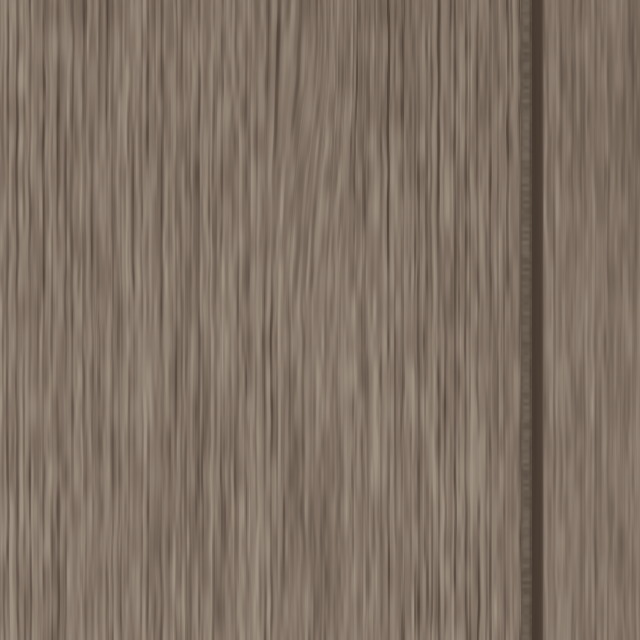
Write a three.js fragment shader that draws this texture.

```glsl
varying vec2 vUv;

const vec3 UMBER = vec3(0.29, 0.24, 0.20);
const vec3 BARK = vec3(0.41, 0.355, 0.308);
const vec3 OAK = vec3(0.508, 0.45, 0.398);
const vec3 ASH = vec3(0.605, 0.552, 0.492);

const float BEVEL_LEFT = 0.814;
const float GROOVE_LEFT = 0.831;
const float GROOVE_RIGHT = 0.849;

float hash(vec2 p) {
  vec3 q = fract(vec3(p.xyx) * 0.1031);
  q += dot(q, q.yzx + 33.33);
  return fract((q.x + q.y) * q.z);
}

float noise(vec2 p) {
  vec2 i = floor(p), f = fract(p);
  f = f * f * (3.0 - 2.0 * f);
  float low = mix(hash(i), hash(i + vec2(1.0, 0.0)), f.x);
  float high = mix(hash(i + vec2(0.0, 1.0)), hash(i + 1.0), f.x);
  return mix(low, high, f.y);
}

float bell(float x, float center, float width) {
  float d = (x - center) / width;
  return exp(-d * d);
}

// Bend the fibres around the cathedral figure near the middle
vec2 bendFibres(vec2 p) {
  float lean = 0.03 * bell(p.x, 0.49, 0.055) * smoothstep(0.5, 1.0, p.y);
  float sway = 0.002 * (noise(vec2(p.x * 6.0, p.y * 3.0)) - 0.5);
  float ripple = 0.0022 * (noise(vec2(p.x * 40.0, p.y * 15.0) + 17.0) - 0.5);
  return vec2(p.x - lean + sway + ripple, p.y);
}

// Stretched noise layers, centred on zero
float fibres(vec2 p) {
  float sum = 0.0, amplitude = 0.4;
  vec2 frequency = vec2(52.0, 2.4);
  for (int i = 0; i < 4; i++) {
    sum += amplitude * (noise(p * frequency + float(i) * 31.7) - 0.5);
    frequency *= vec2(1.65, 2.0);
    amplitude *= 1.4;
  }
  return sum;
}

// One broken pore line in each column
float pores(vec2 p, float columns, float width, float seed) {
  float x = p.x * columns;
  float id = floor(x);
  float center = 0.25 + 0.5 * hash(vec2(id, seed));
  float d = abs(fract(x) - center) / columns;
  float breaks = noise(vec2(id * 7.3 + seed, p.y * 4.5 + id * 3.1));
  float grit = noise(vec2(id * 3.7 + seed, p.y * 30.0));
  float strength = smoothstep(0.1, 0.7, breaks) * (0.5 + 0.5 * grit);
  return strength * (1.0 - smoothstep(width * 0.3, width, d));
}

// Tone runs from -1 for bark to 1 for ash, with limits past both
vec3 woodColor(float tone) {
  vec3 dark = mix(OAK, BARK, min(-tone, 1.8));
  return tone < 0.0 ? dark : mix(OAK, ASH, min(tone, 1.15));
}

vec3 panel(vec2 p) {
  vec2 grain = bendFibres(p);
  float rightPanel = step(GROOVE_RIGHT, p.x);
  float figure = bell(p.x, 0.5, 0.055);
  float coarse = smoothstep(0.52, 0.62, p.x) * (1.0 - rightPanel);
  float depth = mix(1.25, 1.55, coarse) * (1.0 - 0.45 * figure);
  depth *= 1.0 - 0.5 * rightPanel;

  float tone = fibres(grain) * mix(1.0, 0.8, rightPanel);
  tone -= depth * pores(grain, 50.0, 0.003, 3.0);
  tone -= 0.7 * depth * pores(grain, 93.0, 0.0025, 19.0);
  tone += 0.6 * pores(grain + vec2(0.004, 0.0), 67.0, 0.0034, 41.0);
  tone += 0.14 * (noise(p * vec2(9.0, 2.5) + 5.0) - 0.5);
  tone += 0.18 - 0.18 * smoothstep(0.4, 1.0, p.y);
  tone -= 0.12 * figure + 0.12 * smoothstep(0.9, 1.0, p.x);
  tone -= 0.1 * rightPanel;
  return woodColor(tone);
}

// Cut edge with short cross-grain ticks
vec3 bevel(vec2 p) {
  float ticks = noise(vec2(p.x * 90.0, p.y * 190.0));
  float patches = noise(vec2(p.x * 50.0, p.y * 24.0) + 9.0);
  vec3 color = mix(BARK * 0.86, OAK * 0.94, 0.55 * ticks + 0.4 * patches);
  float lip = bell(p.x, GROOVE_LEFT - 0.002, 0.002);
  float crease = bell(p.x, BEVEL_LEFT + 0.001, 0.0016);
  color = mix(color, UMBER, lip * (0.25 + 0.6 * patches));
  return mix(color, BARK * 0.85, 0.55 * crease);
}

vec3 groove(vec2 p) {
  float across = (p.x - GROOVE_LEFT) / (GROOVE_RIGHT - GROOVE_LEFT);
  float streak = noise(vec2(p.x * 300.0, p.y * 6.0)) - 0.5;
  vec3 color = UMBER * (0.94 + 0.12 * across + 0.06 * streak);
  return mix(color, BARK, 0.6 * smoothstep(0.78, 1.0, across));
}

void main() {
  float soft = 0.0013;
  vec3 color = panel(vUv);
  float inBevel = smoothstep(BEVEL_LEFT - soft, BEVEL_LEFT + soft, vUv.x);
  float inGroove = smoothstep(GROOVE_LEFT - soft, GROOVE_LEFT + soft, vUv.x);
  float beyond = smoothstep(GROOVE_RIGHT - soft, GROOVE_RIGHT + soft, vUv.x);
  vec3 joint = mix(bevel(vUv), groove(vUv), inGroove);
  color = mix(color, joint, inBevel * (1.0 - beyond));
  gl_FragColor = vec4(color, 1.0);
}
```
